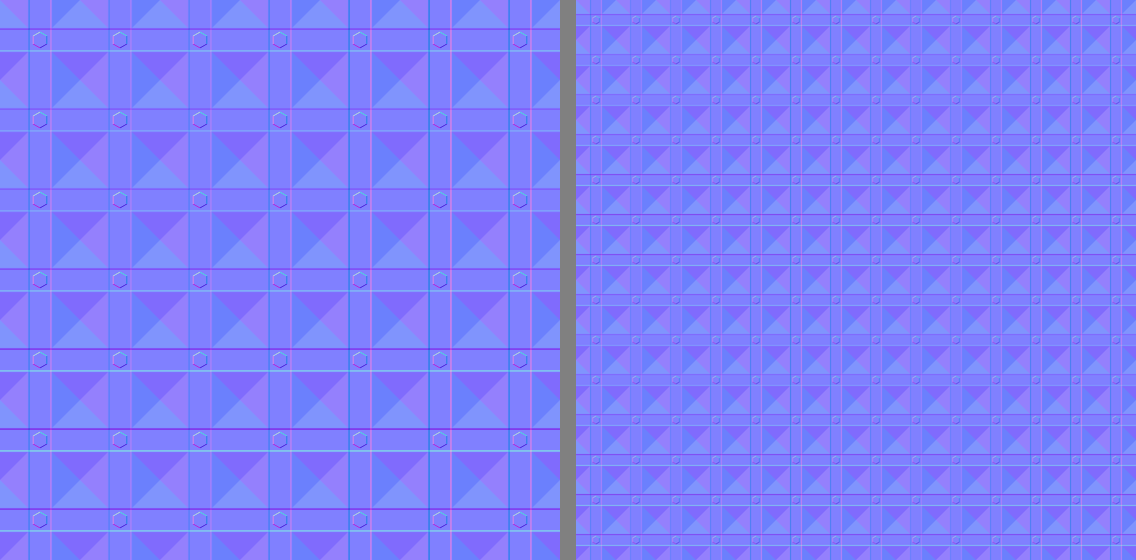
Left, the tile; right, the same tile 2 across and 2 down.
A Shadertoy shader for this texture map:

```glsl
const float REPEATS = 7.0;

// Coverage of a thin bevel centred on distance zero
float bevel(float d, float halfWidth, float px) {
    return clamp((halfWidth + 0.5 * px - abs(d)) / px, 0.0, 1.0);
}

// Outward normal (xy) and distance (z) of a hexagon with a point at the top
vec3 hexagon(vec2 p, float apothem) {
    vec3 nearest = vec3(0.0, 0.0, -1.0);
    for (int i = 0; i < 3; i++) {
        float angle = float(i) * 1.0471976;
        vec2 axis = vec2(cos(angle), sin(angle));
        float along = dot(p, axis);
        if (abs(along) > nearest.z) nearest = vec3(axis * sign(along), abs(along));
    }
    return nearest - vec3(0.0, 0.0, apothem);
}

// Four flat faces leaning away from the centre, softened at the rim
vec2 pyramidSlope(vec2 p, float halfSize, float px) {
    vec2 a = abs(p);
    float sideways = smoothstep(-px, px, a.x - a.y);
    vec2 lean = sign(p) * vec2(sideways, 1.0 - sideways);
    float rim = halfSize - max(a.x, a.y);
    float inside = clamp(rim / px + 0.5, 0.0, 1.0);
    return lean * inside * mix(0.11, 0.165, smoothstep(0.0, 0.035, rim));
}

void mainImage(out vec4 fragColor, in vec2 fragCoord) {
    // Green points down, so the grid is measured from the top
    vec2 uv = fragCoord / iResolution.xy;
    vec2 grid = vec2(uv.x, 1.0 - uv.y) * REPEATS;
    float px = REPEATS / min(iResolution.x, iResolution.y);
    vec2 fromBolt = fract(grid) - 0.5;
    vec2 fromPeak = fract(grid + 0.5) - 0.5;

    vec2 slope = pyramidSlope(fromPeak, 0.363, px);

    // Strap edges, their sharpness drifting once around the tile
    vec2 sharpness = 1.1 + 0.5 * cos(6.2831853 * (floor(grid) - 5.0) / REPEATS);
    vec2 edge = abs(fromBolt) - 0.137;
    vec2 strapLine = vec2(bevel(edge.x, 0.0045, px), bevel(edge.y, 0.0045, px));
    slope = mix(slope, sign(fromBolt) * sharpness, strapLine);

    // Sunken hexagonal bolt at each crossing
    vec3 bolt = hexagon(fromBolt, 0.086);
    slope -= bolt.xy * 1.5 * bevel(bolt.z, 0.0035, px);

    vec3 normal = normalize(vec3(slope, 1.0));
    fragColor = vec4(normal * 0.5 + 0.5, 1.0);
}
```
